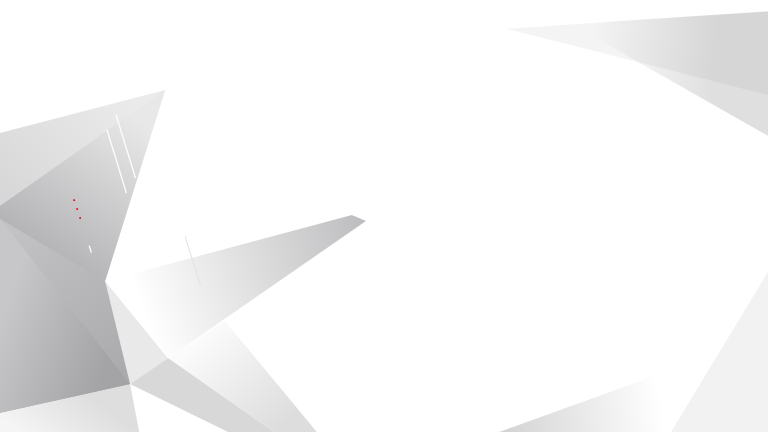
Reproduce this background procedurally as a Shadertoy shader.

```glsl
// Signed distance to the line a-b, negative on its left
float side(vec2 p, vec2 a, vec2 b) {
    vec2 e = normalize(b - a);
    return dot(p - a, vec2(e.y, -e.x));
}

// Convex shapes with counterclockwise corners
float tri(vec2 p, vec2 a, vec2 b, vec2 c) {
    return max(max(side(p, a, b), side(p, b, c)), side(p, c, a));
}

float quad(vec2 p, vec2 a, vec2 b, vec2 c, vec2 d) {
    return max(max(side(p, a, b), side(p, b, c)),
               max(side(p, c, d), side(p, d, a)));
}

float segment(vec2 p, vec2 a, vec2 b) {
    vec2 e = b - a;
    return length(p - a - e * clamp(dot(p - a, e) / dot(e, e), 0.0, 1.0));
}

// Linear gradient between two shades along a-b
float ramp(vec2 p, vec2 a, vec2 b, float from, float to) {
    vec2 e = b - a;
    return mix(from, to, clamp(dot(p - a, e) / dot(e, e), 0.0, 1.0));
}

vec3 coolGray(float shade) {
    return vec3(shade, shade, mix(shade, 1.0, 0.03));
}

float cover(float d, float pixel) {
    return clamp(0.5 - d / pixel, 0.0, 1.0);
}

void paint(inout vec3 color, float d, float pixel, float shade) {
    color = mix(color, coolGray(shade), cover(d, pixel));
}

void mainImage(out vec4 fragColor, in vec2 fragCoord) {
    // Canvas of 16 by 9 units
    vec2 p = fragCoord / iResolution.xy * vec2(16.0, 9.0);
    float px = 9.0 / iResolution.y;
    vec3 color = vec3(1.0);

    // Corners shared by several facets
    vec2 waist = vec2(2.19, 3.145), hub = vec2(2.71, 1.0);
    vec2 fork = vec2(3.5, 1.54), peak = vec2(3.44, 7.125);
    vec2 leftTop = vec2(0.0, 4.44), leftLow = vec2(0.0, 0.4);

    // Upper left wing and its shaded fold
    paint(color, quad(p, vec2(0.0, 6.23), vec2(0.0, 4.2), waist, peak), px,
          ramp(p, vec2(0.3, 4.8), vec2(2.6, 7.0), 0.845, 0.92));
    paint(color, quad(p, vec2(0.0, 4.71), vec2(0.0, 4.2), waist, peak), px,
          ramp(p, vec2(0.9, 3.9), vec2(2.7, 6.6), 0.71, 0.91));

    // Pale facets around the hub
    paint(color, quad(p, vec2(0.0, -0.5), vec2(2.995, -0.5), hub, vec2(0.0, 0.6)), px,
          ramp(p, vec2(1.7, 0.9), vec2(0.8, -0.3), 0.87, 0.96));
    paint(color, quad(p, waist, vec2(2.3, 1.9), hub, fork), px, 0.912);

    // Dark left facets
    paint(color, quad(p, leftTop, leftLow, hub, waist), px,
          ramp(p, vec2(0.4, 4.2), vec2(2.6, 1.3), 0.76, 0.67));
    paint(color, tri(p, leftTop, leftLow, hub), px,
          ramp(p, vec2(0.0, 2.3), vec2(2.2, 1.5), 0.78, 0.645));

    // Lower blades
    paint(color, quad(p, fork, vec2(5.71, 0.0), vec2(6.6, 0.0), vec2(4.69, 2.31)), px,
          ramp(p, vec2(4.2, 2.0), vec2(5.9, 0.1), 0.985, 0.865));
    paint(color, quad(p, hub, vec2(4.75, 0.0), vec2(5.71, 0.0), fork), px, 0.847);

    // Long blade pointing to the centre
    paint(color, quad(p, waist, fork, vec2(7.625, 4.396), vec2(7.33, 4.52)), px,
          ramp(p, vec2(2.9, 2.7), vec2(7.5, 4.4), 1.0, 0.745));

    // Lower right facets
    paint(color, tri(p, vec2(10.4, 0.0), vec2(14.0, 0.0), vec2(14.0, 1.3)), px,
          ramp(p, vec2(10.5, 0.0), vec2(13.8, 0.5), 0.83, 1.0));
    paint(color, tri(p, vec2(13.98, 0.0), vec2(16.1, -0.1), vec2(16.1, 3.5)), px, 0.948);

    // Upper right wing, made of two translucent layers
    paint(color, tri(p, vec2(11.9, 8.5), vec2(16.0, 6.17), vec2(16.0, 8.76)), px,
          ramp(p, vec2(12.3, 8.0), vec2(14.9, 7.8), 1.0, 0.875));
    float veil = cover(tri(p, vec2(10.56, 8.4), vec2(16.0, 7.02), vec2(16.0, 8.77)), px);
    color *= 1.0 - 0.042 * veil;

    // Fine slanted strokes
    for (int i = 0; i < 2; i++) {
        vec2 start = vec2(2.23, 6.29) + float(i) * vec2(0.19, 0.31);
        paint(color, segment(p, start, start + vec2(0.4, -1.3)) - 0.014, px, 0.99);
    }
    paint(color, segment(p, vec2(1.86, 3.87), vec2(1.9, 3.75)) - 0.014, px, 0.99);
    paint(color, segment(p, vec2(3.86, 4.06), vec2(4.17, 3.08)) - 0.01, px, 0.88);

    // Row of red dots
    for (int i = 0; i < 3; i++) {
        vec2 dotCenter = vec2(1.545, 4.83) + float(i) * vec2(0.0625, -0.185);
        color = mix(color, vec3(0.9, 0.05, 0.1), cover(length(p - dotCenter) - 0.02, px));
    }

    fragColor = vec4(color, 1.0);
}
```
